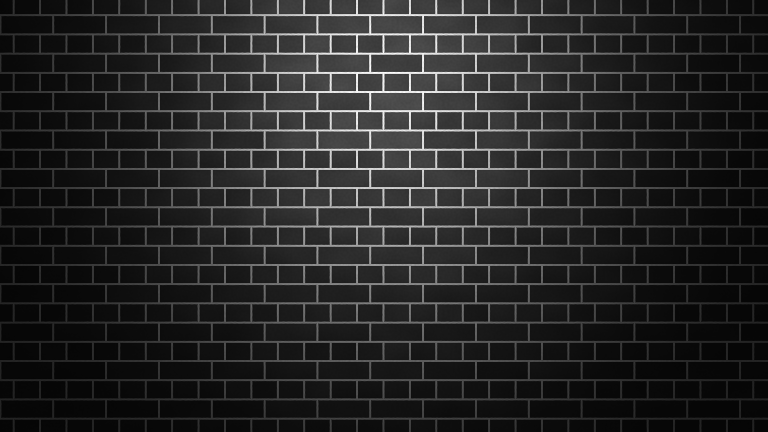
This pattern is drawn by a WebGL 2 fragment shader. Its source:

```glsl
#version 300 es
precision highp float;

#define ROW_HEIGHT 0.04447
#define BRICK_LENGTH 0.1223
#define TOP_JOINT 0.9648
#define LEFT_JOINT 0.001
#define JOINT_WIDTH 0.0047
#define LIGHT_HEIGHT 0.83
#define LIGHT_SPREAD vec2(0.47, 0.55)
#define BRICK_TONE vec2(0.033, 0.245)
#define JOINT_TONE vec2(0.19, 0.76)
#define BRICK_VARIATION 0.24

uniform vec2 u_resolution;
out vec4 fragColor;

float hash(vec2 p) {
    vec3 q = fract(vec3(p.xyx) * 0.1031);
    q += dot(q, q.yzx + 33.33);
    return fract((q.x + q.y) * q.z);
}

vec2 gradientAt(vec2 cell) {
    float angle = 6.2832 * hash(cell);
    return vec2(cos(angle), sin(angle));
}

float gradientNoise(vec2 p) {
    vec2 i = floor(p), f = fract(p);
    vec2 w = f * f * f * (f * (f * 6.0 - 15.0) + 10.0);
    vec2 e = vec2(0.0, 1.0);
    float low = mix(dot(gradientAt(i), f),
                    dot(gradientAt(i + e.yx), f - e.yx), w.x);
    float high = mix(dot(gradientAt(i + e), f - e),
                     dot(gradientAt(i + e.yy), f - e.yy), w.x);
    return mix(low, high, w.y);
}

// Distance to the nearest joint (x) and brick identity (yz)
vec3 brickWall(vec2 p) {
    float course = (TOP_JOINT - p.y) / ROW_HEIGHT;
    float row = floor(course);
    float isHeader = mod(row, 2.0);
    float size = BRICK_LENGTH * mix(1.0, 0.5, isHeader);
    float along = (p.x - LEFT_JOINT) / size - 0.5 * isHeader;
    vec2 cell = fract(vec2(along, course));
    vec2 edge = min(cell, 1.0 - cell) * vec2(size, ROW_HEIGHT);
    return vec3(min(edge.x, edge.y), floor(along), row);
}

void main() {
    vec2 p = gl_FragCoord.xy / u_resolution.y;
    float aspect = u_resolution.x / u_resolution.y;
    float pixel = 1.0 / u_resolution.y;

    // Soft spotlight from above
    vec2 offset = (p - vec2(0.5 * aspect, LIGHT_HEIGHT)) / LIGHT_SPREAD;
    float light = exp(-dot(offset, offset));
    float vignette = 1.0 - 0.3 * smoothstep(0.65, 1.1, length(offset * LIGHT_SPREAD));

    // Brick faces with uneven tone and fine grain
    vec3 wall = brickWall(p);
    float grain = gradientNoise(p * 170.0);
    float stain = gradientNoise(p * vec2(14.0, 22.0));
    float face = BRICK_TONE.x + BRICK_TONE.y * light;
    face *= 1.0 + BRICK_VARIATION * (hash(wall.yz + 50.0) - 0.5);
    face *= 1.0 + 0.14 * stain + 0.08 * grain;
    face *= mix(0.88, 1.0, smoothstep(0.0, 0.008, wall.x));

    // Mortar joints with slightly rough edges
    float joint = JOINT_TONE.x + JOINT_TONE.y * light;
    joint *= 1.0 + 0.12 * grain;
    float border = wall.x - 0.5 * JOINT_WIDTH + 0.0005 * grain;
    float mortar = 1.0 - smoothstep(-0.5 * pixel, 0.5 * pixel, border);

    fragColor = vec4(vec3(mix(face, joint, mortar) * vignette), 1.0);
}
```
